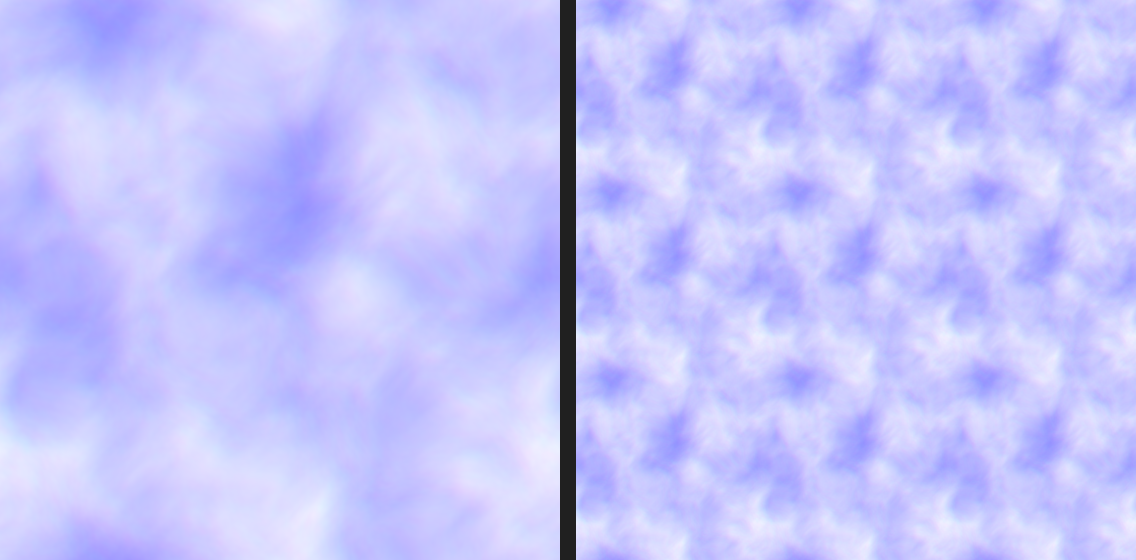
Left: one tile. Right: repeated 3 by 3.
Reproduce this texture procedurally as a Shadertoy shader.

```glsl
// Soft periwinkle clouds: wrapping gradient noise summed over octaves.
// Red and green read the same cloud field slightly apart, which leaves
// faint cyan and pink fringes; blue stays full. The canvas tiles.

// Integer hash of a lattice cell, giving a gradient in -1..1
vec2 cellGradient(ivec2 cell, int period, int seed) {
    uvec2 h = uvec2((cell + 8 * period) % period);
    uint n = h.x * 1597334677u ^ h.y * 3812015801u ^ uint(seed) * 2798796415u;
    n = (n ^ (n >> 16)) * 2146121005u;
    n = (n ^ (n >> 15)) * 2221713035u;
    n ^= n >> 16;
    return vec2(n & 65535u, n >> 16) / 32767.5 - 1.0;
}

// Gradient noise that repeats after a whole number of cells
float wrapNoise(vec2 p, int period, int seed) {
    vec2 base = floor(p);
    vec2 f = p - base;
    ivec2 cell = ivec2(base);
    vec2 blend = f * f * f * (f * (f * 6.0 - 15.0) + 10.0);
    ivec2 right = ivec2(1, 0);
    ivec2 up = ivec2(0, 1);
    float a = dot(cellGradient(cell, period, seed), f);
    float b = dot(cellGradient(cell + right, period, seed), f - vec2(right));
    float c = dot(cellGradient(cell + up, period, seed), f - vec2(up));
    float d = dot(cellGradient(cell + right + up, period, seed), f - 1.0);
    return mix(mix(a, b, blend.x), mix(c, d, blend.x), blend.y);
}

// Cloud density around zero, from broad billows to fine wisps
float clouds(vec2 uv) {
    // Gentle bending breaks up the lattice
    vec2 bend = vec2(wrapNoise(uv * 5.0, 5, 21), wrapNoise(uv * 5.0, 5, 22));
    vec2 p = uv + 0.07 * bend;

    float sum = 0.0;
    float amplitude = 1.0;
    int period = 3;
    for (int octave = 0; octave < 6; octave++) {
        vec2 offset = float(octave) * vec2(0.37, 0.61);
        sum += amplitude * wrapNoise(p * float(period) + offset, period, octave + 3);
        amplitude *= 0.52;
        period *= 2;
    }
    return sum;
}

void mainImage(out vec4 fragColor, in vec2 fragCoord) {
    vec2 uv = fragCoord / iResolution.xy;

    // Offset between the two channels, along the rising diagonal
    vec2 fringe = vec2(0.006);
    vec2 density = vec2(clouds(uv + fringe), clouds(uv - fringe));

    vec2 redGreen = 0.775 + 0.3 * density;
    fragColor = vec4(clamp(redGreen, 0.0, 1.0), 1.0, 1.0);
}
```
